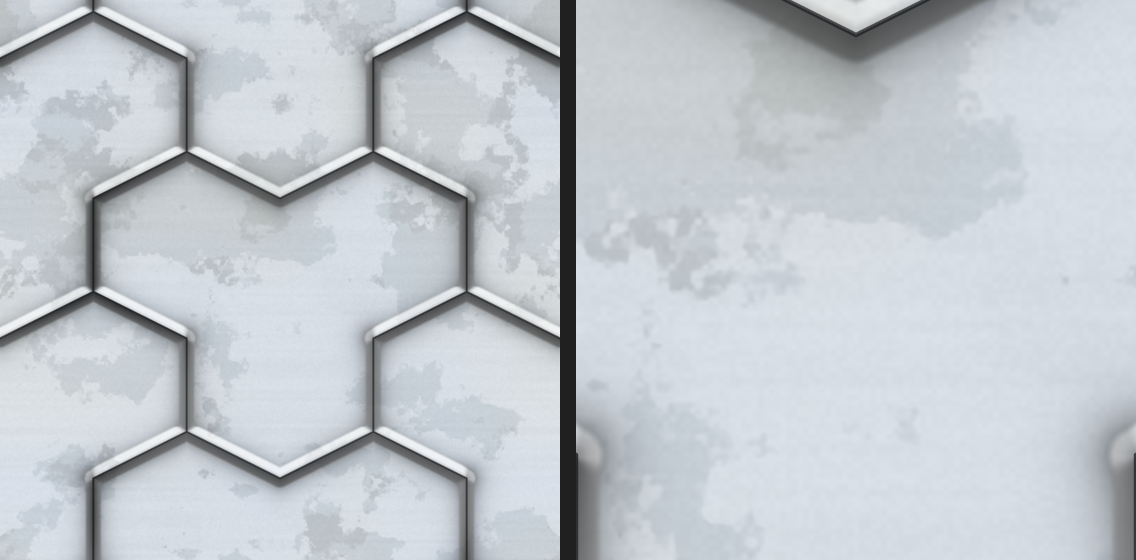
Left: the whole. Right: its middle third, enlarged.
Reproduce this pattern procedurally as a WebGL 2 fragment shader.

```glsl
#version 300 es
precision highp float;
uniform vec2 u_resolution;
out vec4 fragColor;

const vec3 PALE = vec3(0.855, 0.877, 0.893);
const vec3 BASE = vec3(0.780, 0.808, 0.828);
const vec3 STAIN = vec3(0.705, 0.725, 0.735);
const vec3 GROOVE = vec3(0.11, 0.12, 0.13);

// Right half of a plate made of three fused hexagons, top to bottom
const vec2 OUTLINE[7] = vec2[7](vec2(0.0, 1.0), vec2(1.0, 1.5), vec2(2.0, 1.0),
    vec2(2.0, 0.0), vec2(1.0, -0.5), vec2(1.0, -1.5), vec2(0.0, -2.0));
// Bevel widths of the top, side and bottom edges
const vec3 BEVEL = vec3(0.095, 0.078, 0.105);

float hash(vec2 p) {
    vec3 q = fract(vec3(p.xyx) * 0.1031);
    q += dot(q, q.yzx + 33.33);
    return fract((q.x + q.y) * q.z);
}

// Value noise that wraps after the given number of cells
float noise(vec2 uv, vec2 cells) {
    vec2 p = uv * cells, i = floor(p), f = fract(p);
    f = f * f * (3.0 - 2.0 * f);
    vec2 lo = mod(i, cells), hi = mod(i + 1.0, cells);
    return mix(mix(hash(lo), hash(vec2(hi.x, lo.y)), f.x),
               mix(hash(vec2(lo.x, hi.y)), hash(hi), f.x), f.y);
}

float fbm(vec2 uv, float cells, float gain) {
    float sum = 0.0, total = 0.0, weight = 1.0;
    for (int i = 0; i < 6; i++) {
        sum += weight * noise(uv, vec2(cells));
        total += weight;
        weight *= gain;
        cells *= 2.0;
    }
    return sum / total;
}

float segmentDistance(vec2 p, vec2 a, vec2 b) {
    vec2 e = b - a;
    return length(p - a - e * clamp(dot(p - a, e) / dot(e, e), 0.0, 1.0));
}

// xyz: distances to top, side and bottom edges; w: 1 inside the plate
vec4 plate(vec2 p) {
    p.x = abs(p.x);
    vec4 result = vec4(vec3(9.0), 0.0);
    for (int i = 0; i < 6; i++) {
        vec2 a = OUTLINE[i], b = OUTLINE[i + 1], e = b - a;
        float d = segmentDistance(p, a, b);
        if (abs(e.x) < 0.01) result.y = min(result.y, d);
        else if (e.x > 0.0 || i == 1) result.x = min(result.x, d);
        else result.z = min(result.z, d);
        if ((a.y > p.y) != (b.y > p.y) && p.x < a.x + e.x * (p.y - a.y) / e.y)
            result.w = 1.0 - result.w;
    }
    return result;
}

// Plates form two interleaved grids; returns the edges of the enclosing one
vec3 plateEdges(vec2 p, out float id) {
    vec3 edges = vec3(0.0);
    id = 0.0;
    for (int i = 0; i < 4; i++) {
        float grid = float(i / 2);
        vec2 q = p - vec2(3.0, 2.875) - grid * vec2(3.0, 1.5);
        vec2 local = vec2(mod(q.x + 3.0, 6.0) - 3.0,
                          mod(q.y + 2.0, 3.0) - 2.0 + 3.0 * float(i % 2));
        vec4 candidate = plate(local);
        if (candidate.w > 0.5) {
            edges = candidate.xyz;
            id = grid + 2.0 * mod(floor((p.y - local.y) / 3.0 + 0.01), 2.0);
        }
    }
    return edges;
}

// Mottled concrete with crumbly pale and dark patches
vec3 concrete(vec2 uv, float id) {
    float cloud = noise(uv, vec2(5.0)) - 0.5;
    float pale = fbm(uv, 8.0, 0.66) + 0.13 * cloud;
    float stain = fbm(uv + 0.37, 7.0, 0.68) - 0.13 * cloud;
    vec3 color = mix(BASE, STAIN, 0.6 * smoothstep(0.57, 0.64, stain));
    color = mix(color, PALE, 0.85 * smoothstep(0.49, 0.555, pale));
    color += vec3(-0.008, -0.002, 0.014) * (2.0 * noise(uv + 0.2, vec2(6.0)) - 0.7);
    float streak = noise(uv, vec2(4.0, 150.0)) - 0.5;
    float grain = noise(uv, vec2(300.0)) - 0.5;
    return color + 0.018 * streak + 0.02 * grain + 0.02 * (hash(vec2(id, 7.0)) - 0.4);
}

void main() {
    vec2 uv = gl_FragCoord.xy / u_resolution;
    float pixel = 6.0 / min(u_resolution.x, u_resolution.y);
    float id;
    vec3 edges = plateEdges(uv * 6.0, id);
    float d = min(edges.x, min(edges.y, edges.z));
    vec3 color = concrete(uv, id);
    vec3 texture_ = color / BASE;

    // Soft shading beside each bevel
    vec3 shade = 1.0 - vec3(0.30, 0.24, 0.17) * exp(-max(edges - BEVEL, 0.0) / 0.085);
    color *= shade.x * shade.y * shade.z;

    // Bevel lit from below, mitred at the corners
    vec3 facing = exp(-100.0 * (edges - d));
    facing /= facing.x + facing.y + facing.z;
    float width = dot(facing, BEVEL);
    float wear = noise(uv + 0.11, vec2(5.0));
    float ridge = mix(0.77, 0.91, smoothstep(0.0, 0.05, d));
    float tone = dot(facing, vec3(0.37, 0.47, ridge) * (0.87 + 0.26 * vec3(wear, wear, 0.5)));
    float grime = (1.0 - facing.z) * mix(0.55, 0.1, wear);
    tone *= 1.0 - grime * (1.0 - smoothstep(0.0, width, d));
    vec3 bevel = tone * vec3(0.985, 1.0, 1.008) * mix(vec3(1.0), texture_, 0.5);
    color = mix(bevel, color, smoothstep(width - 0.018, width + 0.018, d));

    // Thin dark joint between plates
    float joint = 1.0 - smoothstep(0.007 - 0.5 * pixel, 0.007 + pixel, d);
    color = mix(color, GROOVE, joint * mix(0.95, 0.7, wear));
    fragColor = vec4(clamp(color, 0.0, 1.0), 1.0);
}
```
